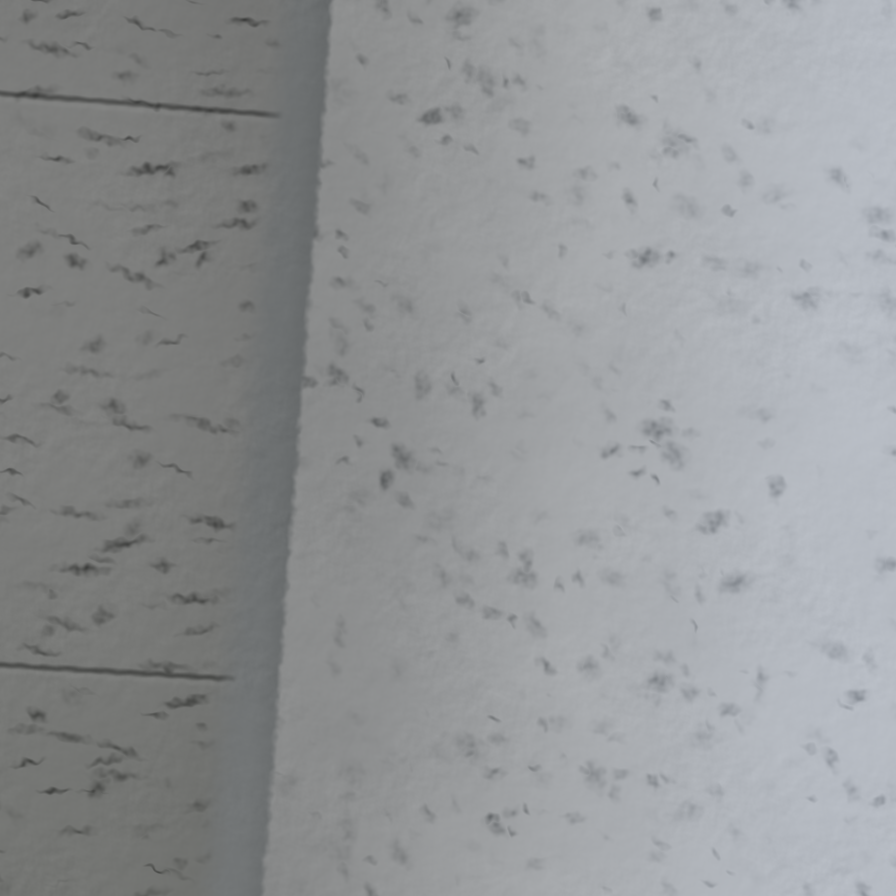
Give the GLSL for this texture, as a Shadertoy shader.

```glsl
// Two speckled plaster panels meeting at a shaded, slanting corner.
#define EDGE_BASE 0.293
#define EDGE_LEAN 0.078
#define STRIP_BASE 0.236
#define STRIP_LEAN 0.086
#define GROOVE_WIDTH 0.0022
#define GROOVE_DARK 0.17
#define LEFT_FLECK 0.17
#define RIGHT_FLECK 0.16
#define GRAIN 0.022
#define EDGE_ROUGH 0.0030
#define EDGE_SOFT 0.0035

vec2 hash2(vec2 p) {
    vec3 q = fract(p.xyx * vec3(0.1031, 0.1030, 0.0973));
    q += dot(q, q.yzx + 33.33);
    return fract((q.xx + q.yz) * q.zy);
}

// Gradient noise, roughly -0.7 to 0.7
float gnoise(vec2 p) {
    vec2 i = floor(p), f = p - i;
    vec2 u = f * f * f * (f * (f * 6.0 - 15.0) + 10.0);
    vec4 g;
    for (int k = 0; k < 4; k++) {
        vec2 corner = vec2(k & 1, k >> 1);
        float a = 6.2832 * hash2(i + corner).x;
        g[k] = dot(vec2(cos(a), sin(a)), f - corner);
    }
    return mix(mix(g.x, g.y, u.x), mix(g.z, g.w, u.x), u.y);
}

float fbm(vec2 p) {
    float sum = 0.0, amp = 0.6;
    for (int k = 0; k < 4; k++) {
        sum += amp * gnoise(p);
        p = mat2(1.6, 1.2, -1.2, 1.6) * p + 7.3;
        amp *= 0.55;
    }
    return sum;
}

// Scattered soft pits: one jittered, rotated ellipse per cell, broken by noise
float flecks(vec2 p, vec2 cell, vec2 size, float tilt, float spread, float seed) {
    vec2 warp = vec2(gnoise(p * 85.0 + seed), gnoise(p * 85.0 + seed + 31.0));
    float crumble = 1.0 + 0.9 * gnoise(p * 130.0 + seed);
    p += warp * 0.007;
    vec2 id = floor(p / cell);
    float cover = 0.0;
    for (int y = -1; y <= 1; y++)
    for (int x = -1; x <= 1; x++) {
        vec2 c = id + vec2(x, y);
        vec2 h = hash2(c + seed), k = hash2(c + seed + 57.0);
        vec2 d = p - (c + h) * cell;
        float a = tilt + spread * (k.x - 0.5);
        d = mat2(cos(a), -sin(a), sin(a), cos(a)) * d;
        float r = length(d / (size * mix(0.55, 1.35, k.y)));
        float strength = smoothstep(0.1, 0.95, fract(h.x * 7.0 + k.y * 5.0));
        cover = max(cover, strength * (1.0 - smoothstep(0.0, 1.4, r)));
    }
    return cover * crumble;
}

// Signed height above a straight groove that starts at the left border
float grooveHeight(vec2 p, float start, float slope) {
    return p.y - start - slope * p.x - 0.0016 * gnoise(p * 65.0);
}

void mainImage(out vec4 fragColor, in vec2 fragCoord) {
    vec2 p = fragCoord / iResolution.xy;
    float px = 1.0 / iResolution.y;

    // Boundaries of the corner strip
    float rough = EDGE_ROUGH * (gnoise(p * 38.0) + gnoise(p * 110.0));
    float edge = p.x - EDGE_BASE - EDGE_LEAN * p.y + rough;
    float strip = p.x - STRIP_BASE - STRIP_LEAN * p.y + 2.0 * rough;

    // Plaster relief, rougher in patches
    float broad = fbm(p * 5.0 + 3.0);
    float fine = fbm(p * 48.0);
    float relief = fine - fbm((p + vec2(-0.003, 0.004)) * 48.0);
    float roughness = smoothstep(-0.25, 0.3, fbm(p * 7.0 + 41.0));

    // Shaded left panel
    vec3 left = mix(vec3(0.455, 0.46, 0.45), vec3(0.492, 0.495, 0.49), smoothstep(0.0, 0.6, p.y));
    left -= 0.022 * smoothstep(0.1, 0.30, p.x) + 0.015 * smoothstep(0.8, 1.0, p.y);
    vec2 q = vec2(p.x, p.y + 0.07 * p.x);
    float pits = flecks(q, vec2(0.062, 0.042), vec2(0.024, 0.0048), 0.0, 0.7, 11.0);
    pits = max(pits, 0.8 * flecks(q, vec2(0.075, 0.062), vec2(0.012, 0.007), 0.2, 1.4, 83.0));
    left -= LEFT_FLECK * pits * (1.0 - smoothstep(-0.03, 0.0, strip));

    // Two joints with a faint lit lower lip
    for (int k = 0; k < 2; k++) {
        float high = float(k);
        float d = grooveHeight(p, mix(0.258, 0.896, high), mix(-0.060, -0.079, high));
        float span = 1.0 - smoothstep(-0.004, 0.004, p.x - mix(0.262, 0.314, high));
        float line = 1.0 - smoothstep(0.0, 2.0 * GROOVE_WIDTH + px, abs(d));
        float lip = exp(-pow((d + 0.007) / 0.003, 2.0));
        left += span * (0.02 * lip - GROOVE_DARK * line);
    }

    // Cool corner strip
    vec3 corner = vec3(0.43, 0.442, 0.445) + 0.02 * smoothstep(0.5, 0.0, p.y);
    corner -= 0.025 * smoothstep(-0.03, 0.0, edge);
    vec3 col = mix(left, corner, smoothstep(-0.024, 0.018, strip));

    // Bright right panel, lightening away from the corner
    float across = clamp(edge / 0.67, 0.0, 1.0);
    vec3 right = mix(vec3(0.535, 0.54, 0.54), vec3(0.645, 0.655, 0.665), smoothstep(-0.02, 0.55, across));
    right = mix(right, vec3(0.715, 0.735, 0.765), smoothstep(0.35, 1.0, across));
    right += 0.018 * smoothstep(0.6, 1.0, p.y) * (1.0 - across) + 0.018 * broad;
    float spots = flecks(p, vec2(0.062, 0.056), vec2(0.016, 0.010), -0.6, 2.0, 29.0);
    spots = max(spots, 0.8 * flecks(p, vec2(0.040, 0.038), vec2(0.012, 0.006), -0.6, 1.6, 141.0));
    float patches = smoothstep(-0.32, 0.2, fbm(p * 6.0 + 19.0));
    patches *= mix(0.4, 1.0, smoothstep(0.02, 0.2, edge + 0.25 * smoothstep(0.3, 0.7, p.y)));
    right -= RIGHT_FLECK * spots * patches * vec3(1.0, 0.98, 0.97);
    col = mix(col, right, smoothstep(-EDGE_SOFT - px, EDGE_SOFT + px, edge));

    // Surface grain and small raking highlights
    col += GRAIN * mix(0.5, 1.4, roughness) * (0.5 * fine + 1.2 * relief) + 0.008 * broad;
    fragColor = vec4(clamp(col, 0.0, 1.0), 1.0);
}
```
